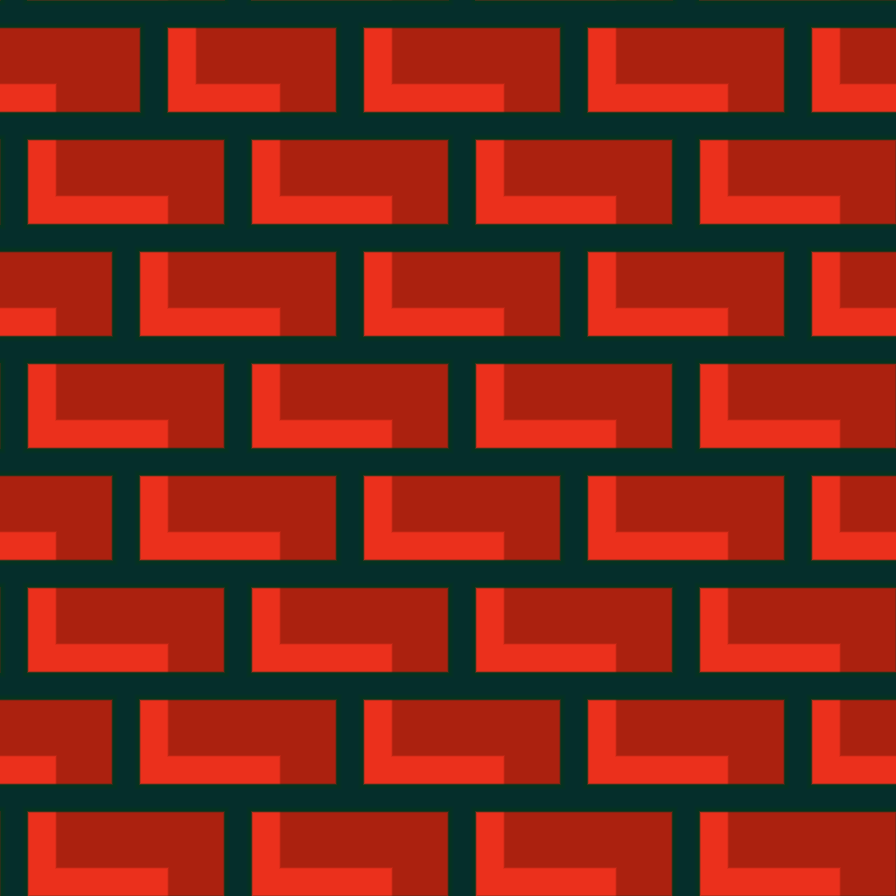
Write a three.js fragment shader that draws this pattern.

```glsl
varying vec2 vUv;

// Signed distance to a square-cornered box, negative inside
float box(vec2 p, vec2 low, vec2 high) {
  vec2 d = max(low - p, p - high);
  return max(d.x, d.y);
}

float cover(float d) {
  float soft = max(0.045, 0.5 * fwidth(vUv.x * 32.0));
  return 1.0 - smoothstep(-soft, soft, d);
}

void main() {
  // 32 by 32 units: four bricks across, eight courses up
  vec2 p = vUv * 32.0;
  float course = mod(floor((p.y + 0.5) / 4.0), 8.0);
  float x = p.x - 0.5 - 4.0 * mod(course, 2.0);
  float column = mod(floor(x / 8.0), 4.0);
  vec2 q = vec2(mod(x, 8.0) - 0.5, mod(p.y + 0.5, 4.0) - 0.5);

  // The first joint of the top course sits one unit to the right
  float left = 0.0;
  float right = 7.0;
  if (course > 6.5) {
    if (column < 0.5 && q.x < 0.5) {
      q.x += 8.0;
      column = 3.0;
    }
    left = column < 0.5 ? 1.0 : 0.0;
    right = column > 2.5 ? 8.0 : 7.0;
  }

  // Brick face with an L-shaped highlight
  float brick = box(q, vec2(left, 0.0), vec2(right, 3.0));
  float upright = box(q, vec2(left - 1.0, -1.0), vec2(left + 1.0, 4.0));
  float foot = box(q, vec2(left - 1.0, -1.0), vec2(5.0, 1.0));
  vec3 face = mix(vec3(0.67, 0.13, 0.06), vec3(0.92, 0.19, 0.11), cover(min(upright, foot)));

  // Mortar turns faintly greener beside the bricks
  vec3 mortar = mix(vec3(0.02, 0.20, 0.12), vec3(0.02, 0.18, 0.17), smoothstep(0.05, 0.25, brick));

  gl_FragColor = vec4(mix(mortar, face, cover(brick)), 1.0);
}
```
